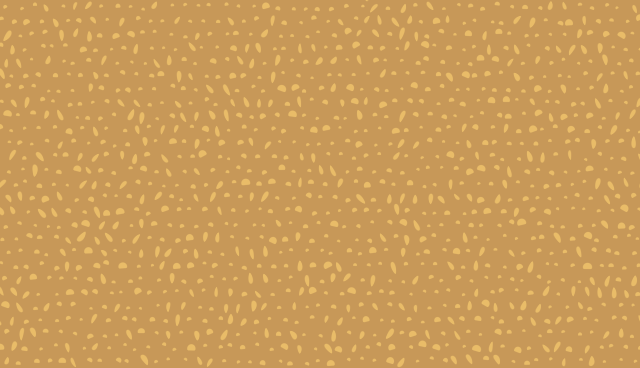
A WebGL 1 fragment shader for this pattern:

```glsl
precision highp float;

// Sandy ground strewn with pale grains: small pebbles, flat-based domes and leaning seeds.
// Each cell of a staggered, jittered grid holds one grain, drawn as a signed distance
// and unioned with the grains of the neighbouring cells.

uniform vec2 u_resolution;

// Colours
const vec3 SAND  = vec3(0.780, 0.598, 0.346);
const vec3 GRAIN = vec3(0.914, 0.736, 0.408);

// Lengths are fractions of the canvas height
const float CELL          = 0.0370;
const float JITTER        = 0.44;    // full range of displacement, in cells
const float PEBBLE_RADIUS = 0.0054;
const float DOME_RADIUS   = 0.0073;
const float BOULDER_RADIUS = 0.0106;
const vec2  SEED_RADII    = vec2(0.0064, 0.0156);

// Cumulative shares of the grain kinds; the rest are seeds
const float PEBBLE_SHARE  = 0.35;
const float DOME_SHARE    = 0.64;
const float BOULDER_SHARE = 0.73;

const float BASE_CUT    = 0.45;      // height of the flat base below the dome centre
const float DOME_TILT   = 0.55;      // largest lean, radians
const float SEED_TILT   = 0.75;
const float SEED_TAPER  = 0.28;
const float EDGE_PIXELS = 0.7;

// Four random values per cell, without sine
vec4 hash4(vec2 p) {
  vec4 q = fract(p.xyxy * vec4(0.1031, 0.1030, 0.0973, 0.1099));
  q += dot(q, q.wzxy + 33.33);
  return fract((q.xxyz + q.yzzw) * q.zywx);
}

mat2 rotation(float angle) {
  float c = cos(angle), s = sin(angle);
  return mat2(c, s, -s, c);
}

// Disc with its underside sliced off and the corners softened
float domeDistance(vec2 p, float radius) {
  float corner = 0.22 * radius;
  vec2 d = vec2(length(p) - radius, -p.y - BASE_CUT * radius) + corner;
  return min(max(d.x, d.y), 0.0) + length(max(d, 0.0)) - corner;
}

// Ellipse narrowed towards its upper end and slightly bent
float seedDistance(vec2 p, vec2 radii, float bend) {
  float t = clamp(p.y / radii.y, -1.2, 1.2);
  p.x += bend * radii.x * (t * t - 0.4);
  p.x /= 1.0 - SEED_TAPER * t;
  float k = length(p / radii);
  return k * (k - 1.0) / max(length(p / (radii * radii)), 1.0);
}

// Distance to the grain of one cell, p measured from the cell centre
float grainDistance(vec2 p, vec2 cell) {
  vec4 place = hash4(cell + 17.0);
  vec4 shape = hash4(cell + 241.0);
  vec2 shift = (place.xy - 0.5) * JITTER * CELL;
  float kind = place.z;
  float lean = 2.0 * shape.x - 1.0;
  float size = mix(0.84, 1.12, shape.y);

  if (kind > BOULDER_SHARE) {
    vec2 radii = SEED_RADII * size * vec2(mix(0.75, 1.0, shape.z), mix(0.72, 1.0, shape.w));
    vec2 q = rotation(lean * SEED_TILT) * (p - 0.7 * shift);
    q.y *= place.w < 0.5 ? -1.0 : 1.0;
    return seedDistance(q, radii, 0.6 * (shape.z - 0.5));
  }

  float radius = kind < PEBBLE_SHARE ? PEBBLE_RADIUS
               : kind < DOME_SHARE ? DOME_RADIUS : BOULDER_RADIUS;
  vec2 q = rotation(lean * DOME_TILT) * (p - shift);
  q.x *= mix(0.92, 1.15, shape.z);
  return domeDistance(q, radius * size);
}

void main() {
  vec2 p = gl_FragCoord.xy / u_resolution.y;
  float row = floor(p.y / CELL);
  float nearest = 1.0;

  // Search the own and adjoining rows, each odd row shifted by half a cell
  for (int j = -1; j <= 1; j++) {
    float y = row + float(j);
    float stagger = 0.5 * mod(y, 2.0);
    float column = floor(p.x / CELL - stagger);
    for (int i = -1; i <= 1; i++) {
      vec2 cell = vec2(column + float(i), y);
      vec2 centre = (cell + vec2(0.5 + stagger, 0.5)) * CELL;
      nearest = min(nearest, grainDistance(p - centre, cell));
    }
  }

  float edge = EDGE_PIXELS / u_resolution.y;
  float coverage = 1.0 - smoothstep(-edge, edge, nearest);
  gl_FragColor = vec4(mix(SAND, GRAIN, coverage), 1.0);
}
```
